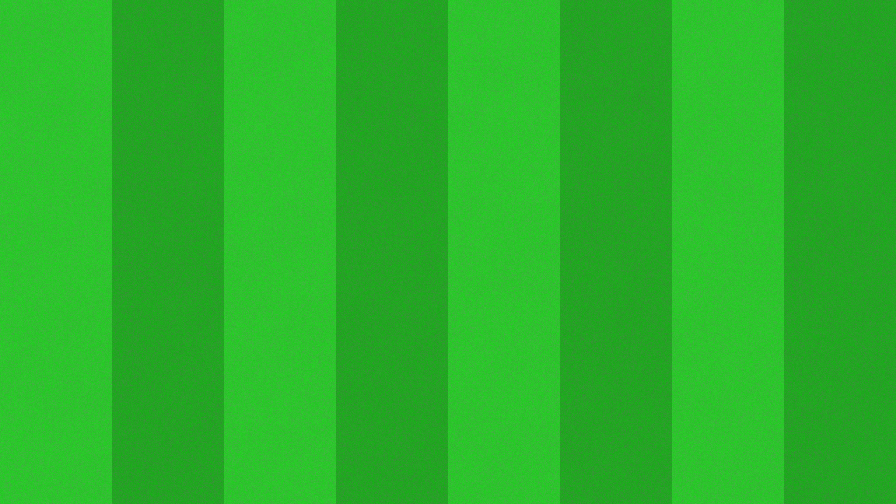
A WebGL 2 fragment shader for this pattern:

```glsl
#version 300 es
precision highp float;
// Mown turf: upright bands of light and dark green under a very fine grain.
// Bands come from a periodic distance to their edges; the grain is a wrapping
// cell hash, averaged over each pixel, that shifts saturation and brightness.

uniform vec2 u_resolution;
out vec4 fragColor;

const float BAND_PAIRS = 4.0;                     // light + dark pairs across
const ivec2 GRAIN_CELLS = ivec2(1536, 864);       // grain cells over the canvas
const int GRAIN_TAPS = 3;                         // samples per pixel side
const vec3 LIGHT_GREEN = vec3(0.182, 0.763, 0.182);
const vec3 DARK_GREEN = vec3(0.143, 0.641, 0.143);
const vec3 FADE_SHIFT = vec3(0.18, -0.155, 0.18); // saturated to greyish speck
const float BRIGHTNESS_GRAIN = 0.10;
const float MOTTLE = 0.003;                       // broad, faint unevenness
const float TAU = 6.2831853;

// Integer hash of a wrapped cell: two values from 0 to 1.
vec2 hashCell(ivec2 cell) {
    uvec2 c = uvec2((cell + GRAIN_CELLS) % GRAIN_CELLS);
    uint h = c.x * 1597u + c.y * 2654435u + 977u;
    h = (h ^ (h >> 16)) * 0x7feb352du;
    h = (h ^ (h >> 15)) * 0x846ca68bu;
    h ^= h >> 16;
    return vec2(h & 0xffffu, h >> 16) / 65535.0;
}

// Zero-mean grain over the pixel: x fades the green, y changes brightness.
vec2 pixelGrain(vec2 pixel) {
    vec2 sum = vec2(0.0);
    for (int j = 0; j < GRAIN_TAPS; j++) {
        for (int i = 0; i < GRAIN_TAPS; i++) {
            vec2 offset = (vec2(i, j) + 0.5) / float(GRAIN_TAPS) - 0.5;
            vec2 uv = (pixel + offset) / u_resolution;
            vec2 speck = hashCell(ivec2(floor(uv * vec2(GRAIN_CELLS))));
            // Squaring favours saturated specks with fewer pale ones.
            sum += vec2(speck.x * speck.x - 1.0 / 3.0, speck.y - 0.5);
        }
    }
    return sum / float(GRAIN_TAPS * GRAIN_TAPS);
}

// Coverage of the light bands; the first one starts at the left edge.
float lightBand(float x) {
    float phase = fract(x * BAND_PAIRS + 0.25);
    float edgeDistance = 0.25 - abs(phase - 0.5);
    float pixelWidth = BAND_PAIRS / u_resolution.x;
    return clamp(edgeDistance / pixelWidth + 0.5, 0.0, 1.0);
}

// Layered sines with whole periods, so they wrap on both axes.
float mottle(vec2 uv) {
    vec2 a = uv * TAU;
    return sin(3.0 * a.x + 2.0 * a.y + sin(5.0 * a.y))
         + 0.6 * sin(7.0 * a.x - 5.0 * a.y + sin(4.0 * a.x));
}

void main() {
    vec2 uv = gl_FragCoord.xy / u_resolution;
    vec3 color = mix(DARK_GREEN, LIGHT_GREEN, lightBand(uv.x));

    vec2 grain = pixelGrain(gl_FragCoord.xy);
    color += FADE_SHIFT * grain.x;
    color *= 1.0 + BRIGHTNESS_GRAIN * grain.y + MOTTLE * mottle(uv);

    fragColor = vec4(clamp(color, 0.0, 1.0), 1.0);
}
```
